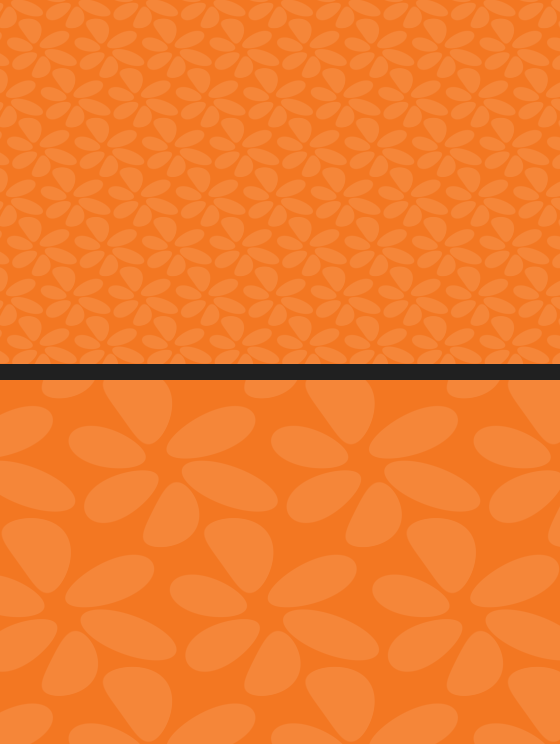
Top, the full canvas; bottom, a detail of the centre.
Write a Shadertoy shader that draws this pattern.

```glsl
// Tone-on-tone floral wallpaper: six-petal flowers in staggered rows.
// Each petal is a tapered, bent ellipse folded onto the lattice on its own,
// so petals may reach past their cell without a neighbour search.

const float COLUMNS = 8.296;      // flowers across the canvas width
const float ROW_STEP = 0.7346;    // row spacing, in column widths
const vec2 FLOWER_ORIGIN = vec2(-0.101, -0.252);
const vec3 GROUND = vec3(0.953, 0.467, 0.135);
const vec3 PETAL = vec3(0.961, 0.525, 0.224);

// Wrap a point into the cell around the nearest lattice site.
vec2 foldStaggered(vec2 p) {
    float row = round(p.y / ROW_STEP);
    p -= row * vec2(0.5, ROW_STEP);
    p.x -= round(p.x);
    return p;
}

vec2 rotate(vec2 p, float angle) {
    float c = cos(angle), s = sin(angle);
    return vec2(c * p.x - s * p.y, s * p.x + c * p.y);
}

// Approximate signed distance to an ellipse.
float ellipseDistance(vec2 p, vec2 radii) {
    float k0 = length(p / radii);
    float k1 = length(p / (radii * radii));
    return k0 * (k0 - 1.0) / max(k1, 1e-4);
}

// taper widens the forward end; bend flattens one long side.
float petalDistance(vec2 p, vec2 centre, vec2 radii, float angle,
                    float taper, float bend) {
    p = rotate(foldStaggered(p - centre), -angle);
    float along = clamp(p.x / radii.x, -1.2, 1.2);
    p.y = (p.y + bend * along * along) / (1.0 + taper * along);
    return ellipseDistance(p, radii);
}

float flowerDistance(vec2 p) {
    // Upright and drooping petals, each with one flat side
    float d = petalDistance(p, vec2(-0.072, 0.317), vec2(0.201, 0.137), -0.95, 0.0, 0.072);
    d = min(d, petalDistance(p, vec2(0.079, -0.273), vec2(0.173, 0.115), 1.03, 0.1, -0.05));
    // Right pair
    d = min(d, petalDistance(p, vec2(0.259, 0.151), vec2(0.234, 0.101), 0.396, 0.15, 0.0));
    d = min(d, petalDistance(p, vec2(0.353, -0.108), vec2(0.250, 0.097), -0.354, 0.0, 0.0));
    // Left pair
    d = min(d, petalDistance(p, vec2(-0.252, 0.079), vec2(0.196, 0.094), -0.272, -0.15, 0.0));
    return min(d, petalDistance(p, vec2(-0.180, -0.151), vec2(0.201, 0.101), 0.489, -0.2, 0.0));
}

void mainImage(out vec4 fragColor, in vec2 fragCoord) {
    // One unit is one column; the origin is the canvas centre
    float pixel = COLUMNS / iResolution.x;
    vec2 p = (fragCoord - 0.5 * iResolution.xy) * pixel;

    float d = flowerDistance(p - FLOWER_ORIGIN);
    float coverage = 1.0 - smoothstep(-0.75 * pixel, 0.75 * pixel, d);
    fragColor = vec4(mix(GROUND, PETAL, coverage), 1.0);
}
```
